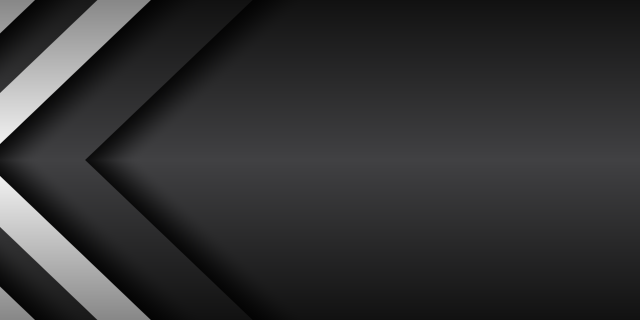
Reproduce this background procedurally as a Shadertoy shader.

```glsl
// Dark banded backdrop with silver and charcoal chevrons pointing left, each casting a soft shadow.

const float SLOPE = 1.047;        // horizontal run of a chevron arm per unit of height
const float SHADOW_REACH = 0.17;
const float SHADOW_DEPTH = 0.88;

// Horizontal position of the point, measured along the chevron arms.
float chevronCoord(vec2 p) {
    return p.x - SLOPE * abs(p.y - 0.5);
}

// Vertical sheen: brightest on the middle line, t = 1 at top and bottom.
vec3 charcoal(float t) {
    return mix(vec3(0.255, 0.255, 0.263), vec3(0.068), t);
}

vec3 silver(float t) {
    return mix(vec3(0.99), vec3(0.53), t);
}

// Darkens the surface to the right of an edge, fading with distance.
vec3 castShadow(vec3 color, float dist) {
    float fade = smoothstep(-0.03, SHADOW_REACH, dist);
    return color * (1.0 - SHADOW_DEPTH * (1.0 - fade));
}

// Lays a sheet over everything to the left of an edge.
vec3 addSheet(vec3 under, vec3 sheet, float dist, float pixel) {
    return mix(sheet, under, smoothstep(-pixel, pixel, dist));
}

void mainImage(out vec4 fragColor, in vec2 fragCoord) {
    vec2 p = fragCoord / iResolution.y;
    float pixel = 1.0 / iResolution.y;
    float t = abs(2.0 * p.y - 1.0);
    float k = chevronCoord(p);

    // Distances to the four chevron edges, from right to left
    float panelEdge = k - 0.266;
    float bandOuter = k + 0.052;
    float bandInner = k + 0.219;
    float cornerEdge = k + 0.414;

    vec3 dark = charcoal(t);
    vec3 bright = silver(t);

    // Stack the sheets from back to front
    vec3 color = castShadow(dark, panelEdge);
    color = addSheet(color, castShadow(dark, bandOuter), panelEdge, pixel);
    color = addSheet(color, bright, bandOuter, pixel);
    color = addSheet(color, castShadow(dark + 0.03, cornerEdge), bandInner, pixel);
    color = addSheet(color, bright, cornerEdge, pixel);

    fragColor = vec4(color, 1.0);
}
```
